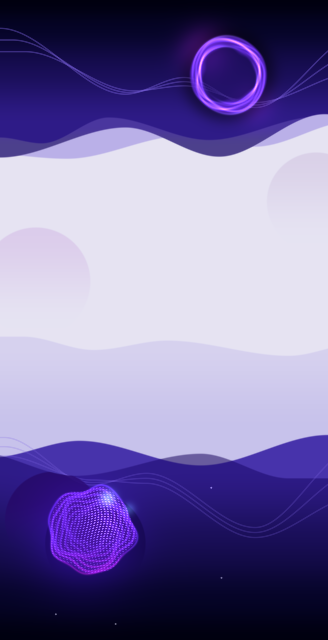
Reproduce this background procedurally as a WebGL 2 fragment shader.

```glsl
#version 300 es
precision highp float;
// Layered violet waves around a pale centre, with a glowing ring and a mesh orb.
uniform vec2 u_resolution;
out vec4 fragColor;

const vec3 NIGHT = vec3(0.0, 0.0, 0.06), DEEP = vec3(0.09, 0.05, 0.32);
const vec3 INDIGO = vec3(0.18, 0.105, 0.53), PALE = vec3(0.90, 0.89, 0.95);
const vec3 VIOLET = vec3(0.48, 0.22, 0.95), MAGENTA = vec3(0.55, 0.10, 0.65);
float px; // size of one pixel in canvas units

float hash(vec2 p) {
  return fract(sin(dot(p, vec2(127.1, 311.7))) * 4375.85);
}

// Smooth curve that eases between five turning points
float wave(float x, vec2 a, vec2 b, vec2 c, vec2 d, vec2 e) {
  return a.y + (b.y - a.y) * smoothstep(a.x, b.x, x) + (c.y - b.y) * smoothstep(b.x, c.x, x)
    + (d.y - c.y) * smoothstep(c.x, d.x, x) + (e.y - d.y) * smoothstep(d.x, e.x, x);
}

// Soft-edged coverage where d is positive
float fill(float d) { return smoothstep(-px, px, d); }

float stroke(float d, float width) {
  float steep = max(length(vec2(dFdx(d), dFdy(d))) / px, 1.0);
  return 1.0 - smoothstep(width, width + px, abs(d) / steep);
}

float glow(vec2 p, vec2 centre, float radius) {
  vec2 d = (p - centre) / radius;
  return exp(-dot(d, d));
}

// Indigo fading to night as depth goes from 0 to 1
vec3 nightSky(float depth) {
  vec3 c = mix(INDIGO, DEEP, smoothstep(0.0, 0.52, depth));
  c = mix(c, vec3(0.02, 0.015, 0.15), smoothstep(0.42, 0.8, depth));
  return mix(c, NIGHT, smoothstep(0.75, 1.0, depth));
}

// Pale disc that dissolves downwards
vec3 paleDisc(vec3 c, vec2 p, vec2 centre, float radius, vec3 tint) {
  float fade = 1.0 - smoothstep(-1.0, 0.85, (p.y - centre.y) / radius);
  return mix(c, tint, fill(radius - length(p - centre)) * fade);
}

vec3 ring(vec3 c, vec2 p) {
  c += MAGENTA * (0.62 * glow(p, vec2(2.46, 0.64), 0.27) + 0.32 * glow(p, vec2(3.02, 1.22), 0.22));
  vec2 q = p - vec2(2.73, 0.90);
  float r = length(q), a = atan(q.y, q.x);
  c *= 1.0 - 0.4 * exp(-pow((r - 0.46) / 0.13, 2.0));
  c = mix(c, vec3(0.13, 0.06, 0.40), 0.65 * fill(0.38 - r));
  float inner = 0.335 + 0.025 * sin(3.0 * a + 1.0) + 0.012 * sin(7.0 * a);
  float band = smoothstep(inner - 0.04, inner + 0.03, r) * (1.0 - smoothstep(0.44, 0.475, r));
  c = mix(c, vec3(0.34, 0.13, 0.78), 0.8 * band);
  for (int i = 0; i < 7; i++) {
    float k = float(i);
    float loopR = 0.34 + 0.018 * k + 0.022 * sin((2.0 + mod(k, 3.0)) * a + k * 1.9);
    float shine = 0.35 + 0.3 * sin(2.0 * a + k);
    c += vec3(0.55, 0.36, 0.95) * shine * exp(-pow((r - loopR) / 0.014, 2.0));
  }
  return c;
}

vec3 orb(vec3 c, vec2 p) {
  // Dim discs behind the orb
  c = mix(c, vec3(0.14, 0.035, 0.39), 0.85 * fill(0.58 - length(p - vec2(0.64, 6.24))) * (1.0 - smoothstep(6.0, 6.6, p.y)));
  c = mix(c, vec3(0.06, 0.025, 0.25), 0.75 * fill(0.60 - length(p - vec2(1.14, 6.52))) * (1.0 - smoothstep(6.5, 7.1, p.y)));
  c += vec3(0.10, 0.02, 0.28) * glow(p, vec2(1.0, 6.5), 0.60);
  vec2 q = p - vec2(1.09, 6.36);
  float r = length(q), a = atan(q.y, q.x);
  float rim = 0.51 + 0.025 * sin(5.0 * a + 1.0) + 0.014 * sin(8.0 * a);
  c = mix(c, vec3(0.29, 0.08, 0.64), 0.88 * fill(rim - r));
  for (int i = 0; i < 8; i++) {
    float k = float(i);
    float contour = rim * (1.0 - 0.09 * k) + 0.02 * sin(4.0 * a + k * 1.3);
    vec3 tint = mix(VIOLET, vec3(0.75, 0.1, 0.6), smoothstep(0.1, 0.5, q.y));
    c += tint * (0.42 - 0.04 * k) * exp(-pow((r - contour) / 0.014, 2.0));
  }
  // Dotted mesh and highlights
  vec2 cell = fract((q + 0.03 * sin(q.yx * 9.0)) * vec2(26.0, 34.0)) - 0.5;
  float dots = 1.0 - smoothstep(0.12, 0.42, length(cell));
  c += vec3(0.38, 0.35, 0.6) * dots * fill(rim - r) * (glow(q, vec2(0.15, -0.10), 0.28) + 0.3);
  c += vec3(0.30, 0.55, 0.60) * (glow(q, vec2(0.20, -0.38), 0.09) + 0.45 * glow(q, vec2(0.45, -0.25), 0.07));
  return c;
}

void main() {
  vec2 uv = gl_FragCoord.xy / u_resolution;
  vec2 p = vec2(uv.x, 1.0 - uv.y) * vec2(3.92, 7.68); // y runs downwards
  px = 7.68 / u_resolution.y;
  float x = p.x, y = p.y;

  // Pale centre with two discs
  vec3 c = paleDisc(PALE, p, vec2(3.78, 2.42), 0.59, vec3(0.855, 0.82, 0.91));
  c = paleDisc(c, p, vec2(0.43, 3.38), 0.65, vec3(0.86, 0.80, 0.92));
  float lilac = wave(x, vec2(0.28, 4.04), vec2(1.12, 4.20), vec2(2.0, 4.087), vec2(3.45, 4.27), vec2(4.3, 4.12));
  c = mix(c, mix(vec3(0.84, 0.82, 0.935), vec3(0.78, 0.76, 0.92), smoothstep(4.1, 5.2, y)), fill(y - lilac));

  // Upper waves
  float front = wave(x, vec2(0.0, 1.89), vec2(1.5, 1.53), vec2(2.62, 1.88), vec2(3.88, 1.37), vec2(4.5, 1.45));
  float veil = wave(x, vec2(-0.3, 1.83), vec2(0.8, 1.905), vec2(2.2, 1.63), vec2(3.05, 1.76), vec2(4.2, 1.46));
  float haze = wave(x, vec2(0.0, 1.65), vec2(0.5, 1.72), vec2(1.3, 1.41), vec2(2.5, 1.68), vec2(3.8, 1.40));
  c = mix(c, vec3(0.73, 0.69, 0.91), fill(veil - y));
  vec3 sky = nightSky(1.0 - y / 1.5);
  vec3 hazeTint = mix(vec3(0.29, 0.21, 0.62), vec3(0.30, 0.25, 0.55), smoothstep(1.5, 1.75, y));
  c = mix(c, mix(sky, hazeTint, fill(y - haze)), fill(front - y));

  // Lower waves
  float back = wave(x, vec2(-0.1, 5.49), vec2(0.95, 5.29), vec2(2.4, 5.585), vec2(3.92, 5.22), vec2(4.5, 5.3));
  float near = wave(x, vec2(-0.3, 5.42), vec2(0.9, 5.71), vec2(2.4, 5.445), vec2(3.45, 5.74), vec2(4.5, 5.74));
  c = mix(c, vec3(0.28, 0.20, 0.67), fill(y - back));
  vec3 ground = mix(vec3(0.41, 0.36, 0.62), nightSky((y - 5.6) / 2.08), fill(y - back));
  c = mix(c, ground, fill(y - near));

  // Fine flowing lines
  for (int i = 0; i < 3; i++) {
    float k = float(i);
    float high = wave(x, vec2(0.15 * k, 0.34 + 0.14 * k), vec2(1.5 + 0.05 * k, 1.13 - 0.02 * k), vec2(2.2, 0.93 + 0.05 * k), vec2(3.05, 1.29 - 0.03 * k), vec2(4.3, 0.42 + 0.22 * k));
    float low = wave(x, vec2(0.05, 5.25 + 0.11 * k), vec2(1.1, 5.82 - 0.03 * k), vec2(1.75, 5.68 + 0.06 * k), vec2(3.05, 6.33 + 0.06 * k), vec2(4.3, 5.35 + 0.3 * k));
    c = mix(c, vec3(0.50, 0.40, 0.90), 0.38 * stroke(y - high, 0.003) + 0.22 * stroke(y - low, 0.003));
  }

  // Sparse stars in the dark areas
  vec2 id = floor(p / 0.4);
  vec2 spot = (id + 0.2 + 0.6 * vec2(hash(id), hash(id + 7.0))) * 0.4;
  float dark = fill(front - y) + fill(y - near);
  c += 0.4 * dark * step(0.9, hash(id + 3.0)) * (1.0 - smoothstep(0.004, 0.018, length(p - spot)));

  if (y < 2.5) c = mix(c, ring(c, p), fill(front - y));
  if (y > 5.0) c = mix(c, orb(c, p), fill(y - near));
  fragColor = vec4(clamp(c, 0.0, 1.0), 1.0);
}
```
